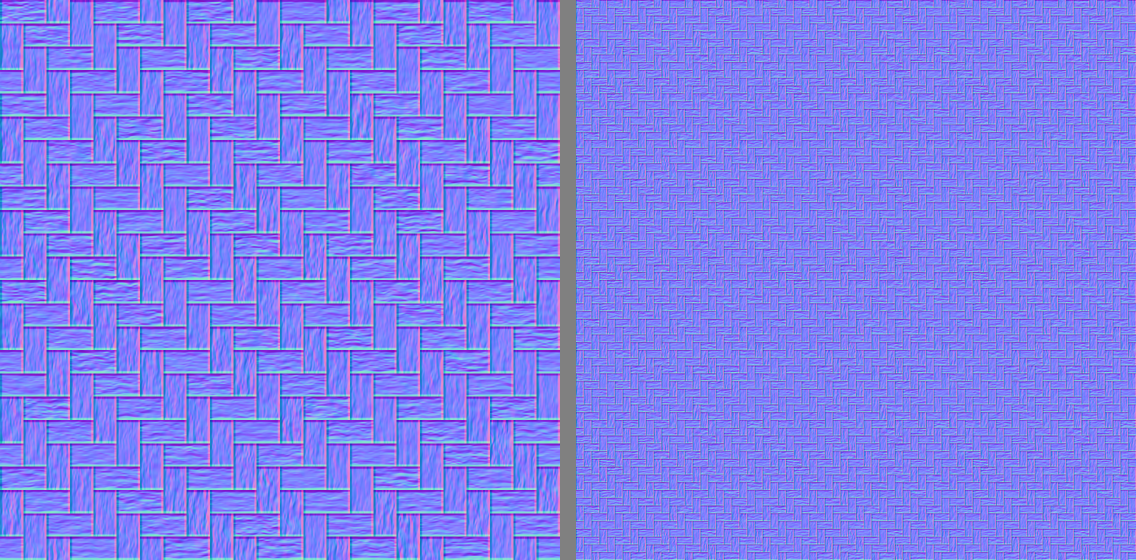
Left: one tile. Right: repeated 3 by 3.
This texture map is drawn by a Shadertoy shader. Its source:

```glsl
// Tangent-space normal map of a herringbone weave of bevelled wooden planks.
// Each 2x1 plank is found from its diagonal on a square grid; bevel slopes and
// the slope of a per-plank grain height field are packed into RGB.

const float CELLS = 24.0;          // plank widths per canvas side, multiple of 4
const float BEVEL_FLAT = 0.045;    // full-slope part of the bevel, in plank widths
const float BEVEL_END = 0.125;     // where the bevel meets the plank face
const float BEVEL_SLOPE = 1.2;
const float GRAIN_HEIGHT = 0.075;
const float GRAIN_VARIATION = 0.4; // change of grain depth between planks
const float GRAIN_WARP = 0.07;     // sideways wander of the fibres
const vec2 COARSE_FREQ = vec2(1.6, 7.0);  // along, across the plank
const vec2 FINE_FREQ = vec2(4.5, 14.0);
const float SLOPE_STEP = 0.025;    // finite difference step, in plank widths
const int SAMPLES = 2;             // antialiasing samples per axis

float hash(ivec2 p, uint seed) {
    uint h = uint(p.x) * 1597334677u ^ uint(p.y) * 3812015801u ^ seed * 2654435769u;
    h = (h ^ (h >> 16)) * 2246822519u;
    h = (h ^ (h >> 13)) * 3266489917u;
    h ^= h >> 16;
    return float(h >> 8) / 16777216.0;
}

float valueNoise(vec2 p, uint seed) {
    ivec2 i = ivec2(floor(p));
    vec2 f = fract(p);
    f = f * f * (3.0 - 2.0 * f);
    float low = mix(hash(i, seed), hash(i + ivec2(1, 0), seed), f.x);
    float high = mix(hash(i + ivec2(0, 1), seed), hash(i + ivec2(1, 1), seed), f.x);
    return mix(low, high, f.y);
}

// Grain height; p.x runs along the fibres and p.y across them.
float grain(vec2 p, uint seed) {
    p.y += GRAIN_WARP * (valueNoise(p * vec2(2.5, 2.0), seed + 7919u) - 0.5);
    float coarse = valueNoise(p * COARSE_FREQ, seed);
    float fine = valueNoise(p * FINE_FREQ, seed + 3571u);
    return GRAIN_HEIGHT * (coarse + 0.4 * fine);
}

vec2 bevel(vec2 edgeDistance) {
    return BEVEL_SLOPE * (1.0 - smoothstep(BEVEL_FLAT, BEVEL_END, edgeDistance));
}

// Surface normal at q, in plank widths from the top left corner, y down.
vec3 plankNormal(vec2 q) {
    // Plank lookup: diagonals 0,1 are left,right halves; 2,3 are lower,upper halves
    vec2 cell = floor(q);
    int diagonal = int(mod(cell.x - cell.y, 4.0));
    bool horizontal = diagonal < 2;
    vec2 origin = cell;
    if (diagonal == 1) origin.x -= 1.0;
    if (diagonal == 2) origin.y -= 1.0;
    vec2 size = horizontal ? vec2(2.0, 1.0) : vec2(1.0, 2.0);
    vec2 local = q - origin;

    // Wrapped plank index keeps planks identical across the canvas border
    ivec2 id = ivec2(mod(origin, CELLS));
    uint seed = uint(id.x + id.y * int(CELLS)) * 31u + 1u;

    // Grain slope, turned to follow the plank
    vec2 g = horizontal ? local : local.yx;
    float h = grain(g, seed);
    vec2 slope = vec2(h - grain(g + vec2(SLOPE_STEP, 0.0), seed),
                      h - grain(g + vec2(0.0, SLOPE_STEP), seed)) / SLOPE_STEP;
    slope *= 1.0 + GRAIN_VARIATION * (2.0 * hash(id, 97u) - 1.0);
    if (!horizontal) slope = slope.yx;

    // Bevels face outward on all four sides
    slope += bevel(size - local) - bevel(local);
    return normalize(vec3(slope, 1.0));
}

void mainImage(out vec4 fragColor, in vec2 fragCoord) {
    vec3 color = vec3(0.0);
    for (int j = 0; j < SAMPLES; j++) {
        for (int i = 0; i < SAMPLES; i++) {
            vec2 offset = (vec2(i, j) + 0.5) / float(SAMPLES) - 0.5;
            vec2 uv = (fragCoord + offset) / iResolution.xy;
            color += plankNormal(vec2(uv.x, 1.0 - uv.y) * CELLS) * 0.5 + 0.5;
        }
    }
    fragColor = vec4(color / float(SAMPLES * SAMPLES), 1.0);
}
```
